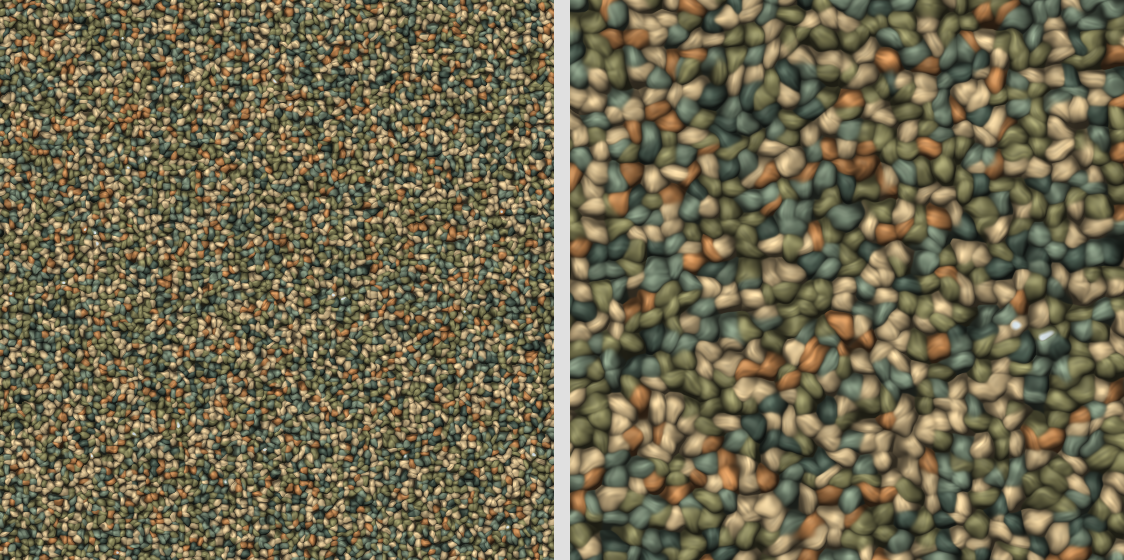
Left: the whole. Right: its middle third, enlarged.
Reproduce this texture procedurally as a Shadertoy shader.

```glsl
vec3 hash3(vec2 p) {
    vec3 q = fract(p.xyx * vec3(0.1031, 0.1030, 0.0973));
    q += dot(q, q.yxz + 33.33);
    return fract((q.xxy + q.yzz) * q.zyx);
}

float valueNoise(vec2 p) {
    vec2 cell = floor(p), f = fract(p);
    f = f * f * (3.0 - 2.0 * f);
    float low = mix(hash3(cell).x, hash3(cell + vec2(1, 0)).x, f.x);
    float high = mix(hash3(cell + vec2(0, 1)).x, hash3(cell + vec2(1, 1)).x, f.x);
    return mix(low, high, f.y);
}

// Yarn colours ordered from cool to warm, so neighbours cluster by hue
vec3 yarnColor(float pick) {
    if (pick < 0.08) return vec3(0.25, 0.31, 0.27);
    if (pick < 0.27) return vec3(0.40, 0.46, 0.39);
    if (pick < 0.58) return vec3(0.46, 0.45, 0.30);
    if (pick < 0.89) return vec3(0.73, 0.64, 0.48);
    return vec3(0.64, 0.44, 0.26);
}

// Looped pile: overlapping domes, blended by height
vec3 carpet(vec2 p) {
    vec2 home = floor(p);
    vec3 sum = vec3(0.0);
    float total = 0.0;

    for (int y = -2; y <= 2; y++)
    for (int x = -1; x <= 1; x++) {
        vec2 cell = home + vec2(x, y);
        vec3 place = hash3(cell + 17.0);
        vec3 look = hash3(cell + 231.0);
        vec2 offset = p - cell - 0.5 - (place.xy - 0.5) * vec2(0.6, 0.85);

        // Tilted oval loop
        float angle = place.z * 3.14159;
        vec2 axis = vec2(cos(angle), sin(angle));
        vec2 local = vec2(dot(offset, axis), dot(offset, vec2(-axis.y, axis.x)));
        local /= vec2(0.76, 0.52);
        float dome = 1.0 - dot(local, local);

        // Dark roots, bright crowns, light from the upper left
        float shade = mix(0.34, 1.02, smoothstep(-0.3, 1.0, dome));
        shade += dot(offset, vec2(-0.14, 0.24));
        shade *= 0.88 + 0.24 * look.y;

        // Strands of yarn along the loop
        shade *= 0.88 + 0.24 * valueNoise(local * vec2(1.5, 3.5) + cell * 7.0);

        float pick = look.x + 0.12 * (valueNoise(cell * 0.3) - 0.5);
        vec3 color = yarnColor(pick) * max(shade, 0.25);

        // Pale sheen near the top of each loop
        float sheen = 1.0 - smoothstep(0.05, 0.4, length(offset - vec2(-0.08, 0.14)));
        color += vec3(0.09, 0.09, 0.08) * sheen;

        // Rare pale glints
        float glint = step(0.997, look.z) * (1.0 - smoothstep(0.1, 0.34, length(offset)));
        color = mix(color, vec3(0.82, 0.86, 0.88), glint);

        float weight = exp(7.0 * (dome + 0.4 * look.y + glint));
        sum += color * weight;
        total += weight;
    }
    return sum / total;
}

void mainImage(out vec4 fragColor, in vec2 fragCoord) {
    vec2 p = fragCoord / iResolution.y * 87.0;

    // Bend the rows broadly, then crimp the single loops
    vec2 bent = p + 0.5 * vec2(valueNoise(p * 0.4), valueNoise(p * 0.4 + 60.0));
    bent += 0.45 * vec2(valueNoise(p * 1.3 + 90.0), valueNoise(p * 1.3 + 150.0));
    vec3 color = carpet(bent + 40.0);

    // Fine fibre grain
    color *= 0.92 + 0.16 * valueNoise(p * 2.6 + 300.0);
    fragColor = vec4(clamp(color, 0.0, 1.0), 1.0);
}
```
